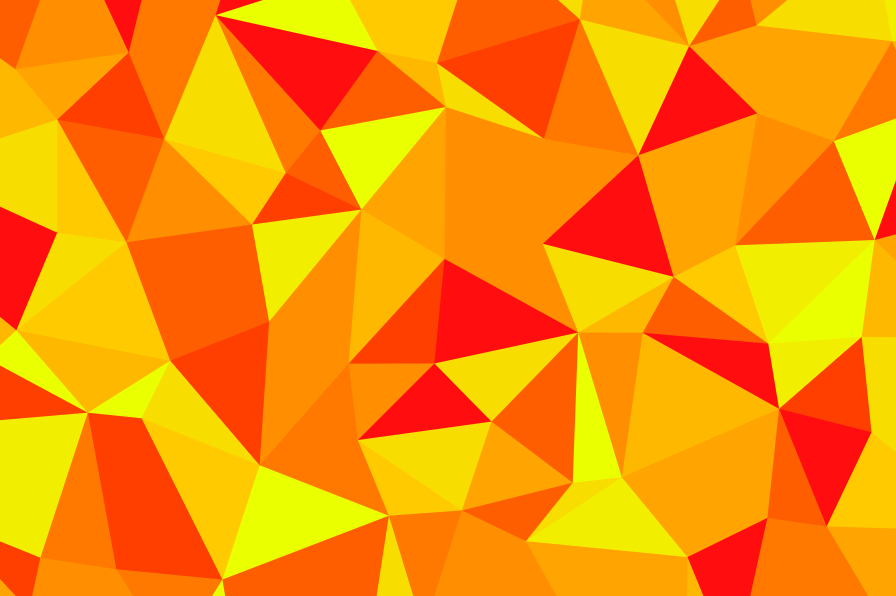
Give the GLSL for this background, as a Shadertoy shader.

```glsl
// Low-poly mosaic of flat, irregular triangles from red through orange to lemon yellow.

const float ROWS = 5.9;      // mesh cells per canvas height
const float JITTER = 0.76;   // part of a cell in which its vertex may lie
const float LEVELS = 11.0;   // number of flat tones
const float PAIRED = 0.22;   // share of cells whose two triangles share a tone

// Sine-free hash: 2D in, 2D out
vec2 hash22(vec2 p) {
    vec3 q = fract(p.xyx * vec3(0.1031, 0.1030, 0.0973));
    q += dot(q, q.yzx + 33.33);
    return fract((q.xx + q.yz) * q.zy);
}

float cross2(vec2 a, vec2 b) {
    return a.x * b.y - a.y * b.x;
}

// Jittered mesh vertex that stays inside its own cell
vec2 meshVertex(vec2 cell) {
    return cell + 0.5 + JITTER * (hash22(cell + 71.0) - 0.5);
}

// Signed distance to the line a-b, positive on its left
float edgeDistance(vec2 p, vec2 a, vec2 b) {
    return cross2(normalize(b - a), p - a);
}

// Antialiased coverage of a counter-clockwise triangle
float triangleCoverage(vec2 p, vec2 a, vec2 b, vec2 c, float pixel) {
    float inside = min(edgeDistance(p, a, b), min(edgeDistance(p, b, c), edgeDistance(p, c, a)));
    return clamp(inside / pixel + 0.5, 0.0, 1.0);
}

// True when the Delaunay diagonal of quad abcd runs from a to c
bool splitsAlongAC(vec2 a, vec2 b, vec2 c, vec2 d) {
    float sinA = cross2(b - a, d - a), cosA = dot(b - a, d - a);
    float sinC = cross2(d - c, b - c), cosC = dot(d - c, b - c);
    return sinA * cosC + cosA * sinC < 0.0;
}

// Stepped ramp: red, orange, amber, lemon
vec3 toneRamp(float t) {
    float level = floor(t * LEVELS);
    float green = 0.05 + 0.95 * pow(level / (LEVELS - 1.0), 0.68);
    float red = 1.0 - 0.027 * max(level - 7.0, 0.0);
    float blue = 0.06 * step(level, 0.5);
    return vec3(red, green, blue);
}

// Tone of one half of a cell; the lattice term keeps the shares even
vec3 triangleTone(vec2 cell, float side) {
    float paired = step(hash22(cell + 19.0).x, PAIRED);
    side *= 1.0 - paired;
    float scatter = 0.6 * hash22(cell + 37.0 + 131.0 * side).y;
    return toneRamp(fract(dot(cell, vec2(0.618, 0.414)) + 0.37 * side + scatter));
}

void mainImage(out vec4 fragColor, in vec2 fragCoord) {
    float pixel = ROWS / iResolution.y;
    vec2 p = fragCoord * pixel + 40.0;
    vec2 home = floor(p);
    vec3 colorSum = vec3(0.0);
    float weightSum = 0.0;

    // Blend the triangles of the four quads that can reach this point
    for (int y = -1; y <= 0; y++) {
        for (int x = -1; x <= 0; x++) {
            vec2 cell = home + vec2(x, y);
            vec2 a = meshVertex(cell);
            vec2 b = meshVertex(cell + vec2(1.0, 0.0));
            vec2 c = meshVertex(cell + vec2(1.0, 1.0));
            vec2 d = meshVertex(cell + vec2(0.0, 1.0));
            bool alongAC = splitsAlongAC(a, b, c, d);

            float first = triangleCoverage(p, a, b, alongAC ? c : d, pixel);
            float second = triangleCoverage(p, c, d, alongAC ? a : b, pixel);
            colorSum += first * triangleTone(cell, 0.0) + second * triangleTone(cell, 1.0);
            weightSum += first + second;
        }
    }
    fragColor = vec4(colorSum / max(weightSum, 0.001), 1.0);
}
```
